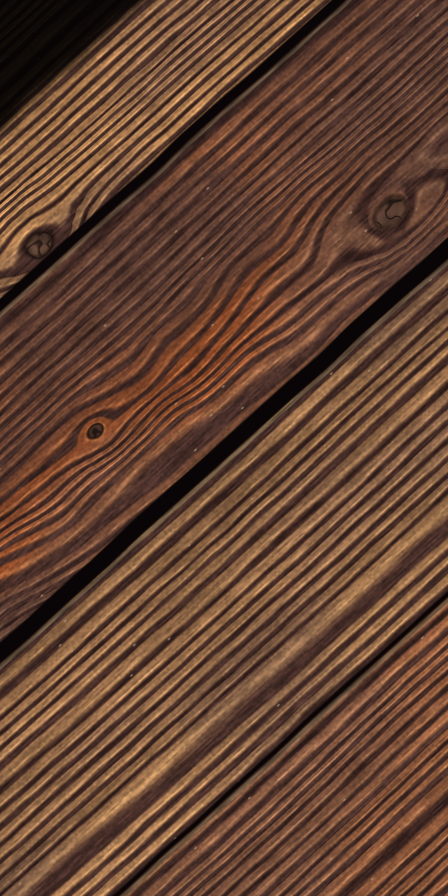
A Shadertoy shader for this texture:

```glsl
// Weathered wooden decking: diagonal boards with dark gaps, ridged grain and knots.
// The canvas is turned into along/across board axes; the across axis, warped by
// noise and knots, drives a periodic groove profile that is tinted per board.

float hash(vec2 p) {
    return fract(sin(dot(p, vec2(127.1, 311.7))) * 43758.5453);
}

float noise(vec2 p) {
    vec2 i = floor(p), f = fract(p);
    f = f * f * (3.0 - 2.0 * f);
    return mix(mix(hash(i), hash(i + vec2(1, 0)), f.x),
               mix(hash(i + vec2(0, 1)), hash(i + vec2(1, 1)), f.x), f.y);
}

// Position across the deck, counted in boards
float boardCoord(float across) {
    return (across + 0.172) / 0.574;
}

void mainImage(out vec4 fragColor, in vec2 fragCoord) {
    vec2 p = fragCoord / iResolution.x;
    float px = 1.0 / iResolution.x;
    vec2 q = vec2(dot(p, vec2(0.741, 0.671)), dot(p, vec2(-0.671, 0.741)));
    float x = boardCoord(q.y);
    float board = floor(x);
    int kind = clamp(int(board) + 1, 0, 3);
    float wild = kind == 2 ? 1.0 : 0.0;

    // Bend the grain: gentle everywhere, flowing loops low on the wild board
    float loops = wild * smoothstep(0.88, 0.56, q.y);
    float grain = q.y + 0.014 * noise(vec2(q.x * 2.0, q.y * 4.0 + board * 7.0));
    grain += loops * 0.11 * (noise(q * vec2(2.8, 8.0) + 3.0) - 0.5);
    grain += loops * 0.022 * (noise(q * vec2(9.0, 16.0)) - 0.5);
    grain += 0.003 * noise(q * vec2(14.0, 40.0));

    // Knots (along, across, radius) push the grain aside and ring themselves
    vec3 knots[3] = vec3[3](vec3(1.670, 0.546, 0.030),
                            vec3(1.041, 1.021, 0.026),
                            vec3(0.853, 0.625, 0.014));
    float core = 0.0, halo = 0.0, coreRing = 0.0;
    for (int i = 0; i < 3; i++) {
        vec3 k = knots[i];
        if (floor(boardCoord(k.y)) != board) continue;
        vec2 d = (q - k.xy) * vec2(0.7, 1.0);
        d += 0.25 * k.z * (noise(q * 45.0) - 0.5);
        float r = length(d), reach = 6.0 * k.z * k.z;
        grain -= d.y * reach / (dot(d, d) + reach) * exp(-r * 4.0);
        grain = mix(grain, k.y + r, exp(-r * r / reach));
        core = max(core, smoothstep(k.z, k.z * 0.75, r));
        halo = max(halo, exp(-r * r / (reach * 1.5)));
        coreRing = max(coreRing, smoothstep(0.3, 0.0, abs(r / k.z - 0.95)));
    }

    // Groove profile: dark late wood, bright lip, broad early wood
    float density = vec4(35.0, 31.0, 37.0, 42.0)[kind];
    float cycles = grain * density + 1.5 * noise(vec2(grain * 13.0, board));
    float f = fract(cycles);
    float line = hash(vec2(floor(cycles), board));
    float width = 0.26 + 0.16 * line + 0.16 * (noise(q * vec2(5.0, 30.0)) - 0.5);
    float early = smoothstep(width - 0.14, width + 0.12, f) * smoothstep(1.0, 0.82, f);
    float lip = smoothstep(0.16, 0.0, abs(f - width - 0.14));

    // Wood colours per board, with charred and glowing patches
    vec3 tints[4] = vec3[4](vec3(0.56, 0.35, 0.23), vec3(0.62, 0.45, 0.30),
                            vec3(0.56, 0.33, 0.21), vec3(0.68, 0.49, 0.31));
    float patches = noise(q * vec2(2.6, 9.0) + 11.0);
    float fibre = noise(q * vec2(28.0, 240.0));
    float speckle = noise(q * 170.0);
    vec3 wood = tints[kind] * (0.85 + 0.3 * noise(q * vec2(4.0, 14.0)));
    wood = mix(wood, vec3(0.42, 0.31, 0.26), 0.45 * smoothstep(0.4, 0.8, patches));
    wood = mix(wood, vec3(0.60, 0.28, 0.12), loops * 0.6 * smoothstep(0.6, 0.25, patches));
    float charred = wild * smoothstep(0.4, 0.75, noise(q * vec2(3.0, 7.0) + 5.0));
    charred = max(charred, wild * smoothstep(1.25, 1.75, q.x) * 0.75);
    wood = mix(wood, vec3(0.29, 0.21, 0.19), 0.65 * charred * (1.0 - 0.6 * halo));
    vec3 late = mix(vec3(0.17, 0.10, 0.09), vec3(0.33, 0.22, 0.19), 0.6 * line + 0.4 * fibre);
    vec3 col = mix(late, wood, early * (0.8 + 0.2 * line));
    col += lip * (0.35 + 0.65 * fibre) * vec3(0.17, 0.14, 0.09) * (1.0 - 0.4 * charred);
    col *= 0.76 + 0.28 * fibre + 0.22 * speckle;

    // Knot hearts with a cracked centre
    vec3 heart = vec3(0.30, 0.21, 0.17) * (0.6 + 0.8 * noise(q * 70.0));
    heart *= 0.35 + 0.65 * smoothstep(0.0, 0.14, abs(noise(q * 48.0) - 0.5));
    col = mix(col, heart, core * 0.9);
    col *= 1.0 - 0.45 * coreRing;

    // Stray pale chips
    vec2 cell = floor(q * 26.0);
    vec2 chip = fract(q * 26.0) - 0.2 - 0.6 * vec2(hash(cell + 4.0), hash(cell + 9.0));
    float chipMask = step(0.965, hash(cell)) * smoothstep(0.11, 0.03, length(chip * vec2(0.7, 1.3)));
    col = mix(col, vec3(0.70, 0.60, 0.48), 0.6 * chipMask);

    // Gaps between boards, with a worn pale rim on the board below
    float toGap = (fract(x + 0.5) - 0.5) * 0.574 + 0.004 * (noise(vec2(q.x * 9.0, 2.0)) - 0.5);
    float halfGap = vec3(0.006, 0.019, 0.012)[clamp(int(floor(x + 0.5)), 0, 2)];
    float rim = smoothstep(0.006, 0.001, abs(toGap + halfGap + 0.005));
    col = mix(col, vec3(0.52, 0.45, 0.35) * (0.7 + 0.5 * fibre), 0.75 * rim);
    col *= 0.55 + 0.45 * smoothstep(0.0, 0.025, abs(toGap + 0.003) - halfGap + 0.012);
    float gap = smoothstep(halfGap + px, halfGap - px - 0.002, abs(toGap));
    col = mix(col, vec3(0.035, 0.015, 0.018), gap);

    // Cast shadow over the upper left corner
    float shade = smoothstep(1.245, 1.295, q.y + 0.012 * noise(q * 8.0));
    col = mix(col, col * 0.08 + vec3(0.012, 0.004, 0.004), shade);
    fragColor = vec4(clamp(col, 0.0, 1.0), 1.0);
}
```
